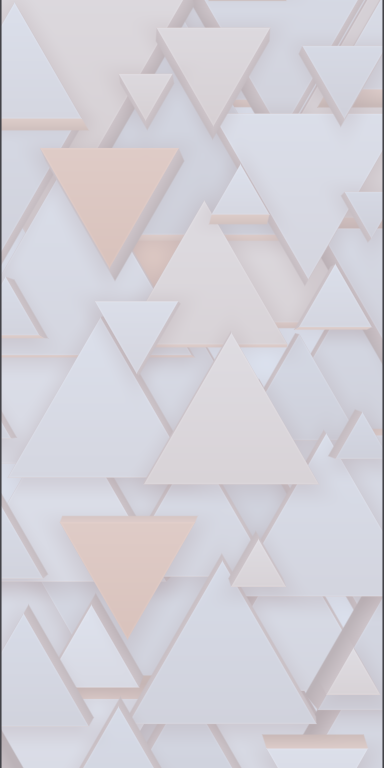
Give the GLSL for this background, as a Shadertoy shader.

```glsl
#define PRISMS 58
#define LARGE 0.35
#define SMALL 0.07
#define DEPTH 0.065
#define SHADOW_WIDTH 0.06
#define SHADOW_STRENGTH 0.30
#define SEED 3.7
#define COOL vec3(0.815, 0.825, 0.868)
#define PALE vec3(0.855, 0.865, 0.905)
#define WARM vec3(0.855, 0.838, 0.856)
#define PEACH vec3(0.865, 0.785, 0.765)
#define SHADE vec3(0.68, 0.61, 0.63)

float hash(float n) {
    return fract(sin(n * 12.9898 + SEED) * 43758.5);
}

float max3(vec3 v) { return max(v.x, max(v.y, v.z)); }
float min3(vec3 v) { return min(v.x, min(v.y, v.z)); }

// Projection on the three outward edge normals of an upright triangle
vec3 alongNormals(vec2 p) {
    return vec3(-p.y, 0.866 * p.x + 0.5 * p.y, -0.866 * p.x + 0.5 * p.y);
}

// Triangle of given inradius swept along a vector
float sweptTriangle(vec2 p, vec2 sweep, float inradius) {
    float edges = max3(alongNormals(p) - inradius - max(alongNormals(sweep), 0.0));
    vec2 across = normalize(vec2(-sweep.y, sweep.x));
    vec3 corners = inradius * vec3(2.0 * across.y,
                                   1.732 * across.x - across.y,
                                   -1.732 * across.x - across.y);
    float c = dot(p, across);
    return max(edges, max(c - max3(corners), min3(corners) - c));
}

vec3 faceColour(float id, float height) {
    float kind = hash(id + 0.51);
    vec3 colour = mix(COOL, PALE, hash(id + 0.63));
    if (kind > 0.74) colour = WARM;
    if (kind > 0.94) colour = PEACH;
    return colour + vec3(0.008, 0.012, 0.014) * height;
}

void mainImage(out vec4 fragColor, in vec2 fragCoord) {
    float pixel = 1.0 / iResolution.x;
    vec2 uv = fragCoord * pixel;
    vec2 canvas = vec2(1.0, iResolution.y * pixel);

    // Bright floor, which takes only light shadows
    vec3 colour = vec3(0.865, 0.892, 0.943);
    float shadowTaken = 0.45;

    // Prisms from the deepest to the nearest
    for (int i = 0; i < PRISMS; i++) {
        float id = float(i);
        float order = id / float(PRISMS);
        vec2 spread = fract(id * vec2(0.7549, 0.5698) + 0.1 * SEED);
        vec2 centre = mix(vec2(-0.1), canvas + 0.1, spread);
        float sizeMix = clamp(order + 0.7 * (hash(id + 0.17) - 0.5), 0.0, 1.0);
        float inradius = mix(LARGE, SMALL, sizeMix) / 1.732;
        float up = hash(id + 0.29) < 0.62 ? 1.0 : -1.0;

        // Local frame; the walls lean toward the middle of the canvas
        vec2 flip = vec2(1.0, up);
        vec2 p = (uv - centre) * flip;
        vec2 sweep = (0.5 * canvas - centre) * flip * DEPTH
                   * mix(0.3, 1.0, hash(id + 0.37)) + vec2(0.0004);
        vec3 edges = alongNormals(p) - inradius;
        float face = max3(edges);

        // Soft contact shadow, dropped slightly down
        vec3 soft = alongNormals(p + vec2(0.0, 0.012 * up)) - inradius;
        soft = smoothstep(SHADOW_WIDTH, -0.6 * SHADOW_WIDTH, soft);
        float shadow = soft.x * soft.y * soft.z;
        colour = mix(colour, SHADE, shadow * SHADOW_STRENGTH * shadowTaken);

        // Walls: peach on level edges, mauve on slanted ones
        float level = smoothstep(-pixel, pixel, edges.x - max(edges.y, edges.z));
        vec3 wall = mix(vec3(0.80, 0.765, 0.785), vec3(0.865, 0.80, 0.79), level);
        wall *= 1.0 - 2.0 * clamp(face, 0.0, 0.04);
        float body = smoothstep(pixel, -pixel, sweptTriangle(p, sweep, inradius));
        colour = mix(colour, wall, body);

        // Flat top with a thin light rim
        float height = clamp(p.y / inradius, -1.0, 2.0) * up;
        vec3 top = faceColour(id, height);
        top += 0.015 * smoothstep(-0.006, 0.0, face);
        float cover = smoothstep(0.75 * pixel, -0.75 * pixel, face);
        colour = mix(colour, top, cover);
        shadowTaken = mix(shadowTaken, 1.0, max(body, cover));
    }

    // Dark hairlines along the left and right sides
    float side = min(uv.x, 1.0 - uv.x);
    float hairline = smoothstep(0.5 * pixel, -0.5 * pixel, side - 0.004);
    colour = mix(colour, vec3(0.26, 0.26, 0.28), hairline);

    fragColor = vec4(clamp(colour, 0.0, 1.0), 1.0);
}
```
